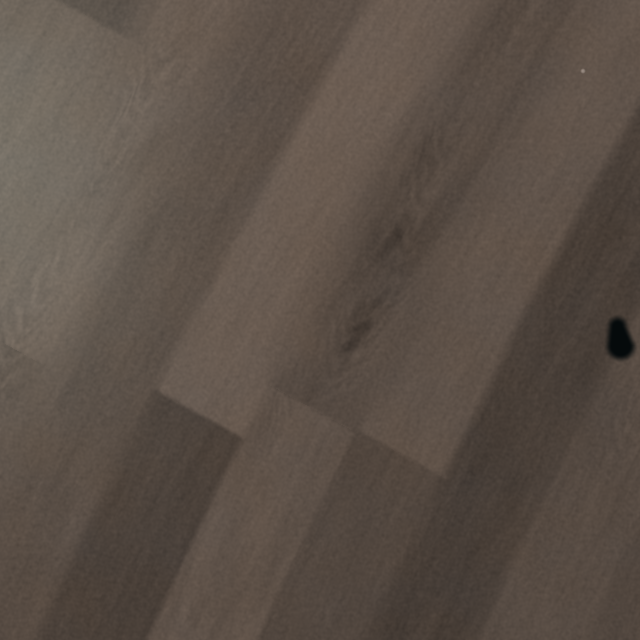
Reproduce this texture procedurally as a WebGL 2 fragment shader.

```glsl
#version 300 es
precision highp float;
uniform vec2 u_resolution;
out vec4 fragColor;

// Per row of boards: tone below the joint, tone above it, joint position, figure strength
const vec4 BOARDS[10] = vec4[10](
  vec4(1.00, 1.05, 0.50, 0.3), vec4(1.05, 0.88, 1.05, 0.4),
  vec4(1.01, 1.07, 0.467, 1.0), vec4(0.96, 0.96, -1.0, 0.3),
  vec4(0.84, 1.14, 0.524, 0.0), vec4(1.08, 0.94, 0.63, 1.0),
  vec4(0.94, 1.09, 0.635, 0.1), vec4(0.83, 0.83, -1.0, 0.5),
  vec4(1.00, 1.00, -1.0, 0.7), vec4(0.93, 0.93, -1.0, 0.4));

vec2 hashGradient(vec2 cell) {
  vec2 h = vec2(dot(cell, vec2(127.1, 311.7)), dot(cell, vec2(269.5, 183.3)));
  return 2.0 * fract(sin(h) * 43758.545) - 1.0;
}

float gradientNoise(vec2 p) {
  vec2 i = floor(p), f = fract(p);
  vec2 w = f * f * f * (f * (f * 6.0 - 15.0) + 10.0);
  vec2 e = vec2(0.0, 1.0);
  float low = mix(dot(hashGradient(i), f), dot(hashGradient(i + e.yx), f - e.yx), w.x);
  float high = mix(dot(hashGradient(i + e), f - e), dot(hashGradient(i + 1.0), f - 1.0), w.x);
  return mix(low, high, w.y);
}

float fbm(vec2 p) {
  float sum = 0.0, gain = 0.6;
  for (int i = 0; i < 4; i++) {
    sum += gain * gradientNoise(p);
    p = p * 2.03 + 7.1;
    gain *= 0.5;
  }
  return sum;
}

// Brightness of one row of boards; grain.x runs across, grain.y along
float boardTone(float row, vec2 grain) {
  vec4 board = BOARDS[int(clamp(row + 4.0, 0.0, 9.0))];
  float past = grain.y - board.z;
  float tone = mix(board.x, board.y, smoothstep(-0.006, 0.006, past));
  tone -= 0.015 * exp(-past * past * 60000.0);
  vec2 p = grain + vec2(row * 3.7, row * 5.3 + step(0.0, past) * 9.0);

  // Arched growth rings, strongest near the middle of the board
  float c = grain.x - 0.058 - (row + 0.5) * 0.172;
  float arch = grain.y - 26.0 * c * c;
  float rings = sin(130.0 * arch + 22.0 * fbm(p * vec2(16.0, 5.0)));
  float patchy = smoothstep(-0.15, 0.3, gradientNoise(p * vec2(14.0, 4.0) + 3.0));
  tone += board.w * patchy * 0.05 * rings * exp(-c * c * 250.0);

  // Broad streaks and fine fibres
  tone += (0.08 + 0.13 * board.w) * fbm(p * vec2(20.0, 3.5));
  tone += 0.11 * fbm(p * vec2(75.0, 8.0));
  return tone;
}

void main() {
  vec2 uv = gl_FragCoord.xy / u_resolution;

  // Slanted, slightly bowed board coordinates
  vec2 grain = vec2(uv.x - 0.45 * uv.y - 0.07 * uv.y * uv.y, uv.y + 0.55 * uv.x);
  float lane = (grain.x - 0.058) / 0.172;
  float edge = floor(lane + 0.5);
  float side = lane - edge;

  // Some long edges are crisp, others melt into the next board
  float melted = abs(edge - 1.5) < 1.0 ? smoothstep(0.60, 0.75, grain.y) : 0.15;
  if (edge < 0.0) melted = 0.8;
  float blur = mix(0.04, 0.36, melted);
  float tone = mix(boardTone(edge - 1.0, grain), boardTone(edge, grain),
                   smoothstep(-blur, blur, side));
  tone -= 0.02 * (1.0 - melted) * exp(-side * side * 900.0);

  // Dark heartwood smudges along one board
  for (int i = 0; i < 3; i++) {
    float k = float(i);
    vec2 d = grain - vec2(0.325 - 0.027 * k, 0.78 + 0.17 * k);
    d += vec2(0.05, 0.08) * fbm(grain * vec2(20.0, 14.0) + k);
    tone -= (0.2 - 0.03 * k) * exp(-dot(d * d, vec2(4500.0, 380.0)));
  }

  // Mottled surface
  tone += 0.085 * gradientNoise(uv * 120.0) + 0.08 * gradientNoise(uv * 190.0 + 0.37);
  vec3 color = vec3(0.357, 0.309, 0.274) * tone;
  color += vec3(-0.012, 0.0, 0.012) * fbm(uv * 9.0);

  // Cool daylight at the left, falloff to the lower right
  vec2 glow = uv - vec2(-0.02, 0.76);
  color += vec3(0.078, 0.104, 0.102) * exp(-dot(glow * glow, vec2(16.0, 7.0)));
  color *= 1.03 - 0.08 * smoothstep(0.5, 1.4, uv.x + 1.0 - uv.y);

  // Deep hole, narrower at the top, and one pale speck
  float rise = clamp((uv.y - 0.460) / 0.030, 0.0, 1.0);
  vec2 core = mix(vec2(0.970, 0.460), vec2(0.965, 0.490), rise);
  float hole = length(uv - core) - mix(0.021, 0.013, rise);
  color = mix(vec3(0.02, 0.04, 0.045), color, smoothstep(-0.007, 0.007, hole));
  color += 0.2 * (1.0 - smoothstep(0.001, 0.005, length(uv - vec2(0.911, 0.889))));

  fragColor = vec4(color, 1.0);
}
```
